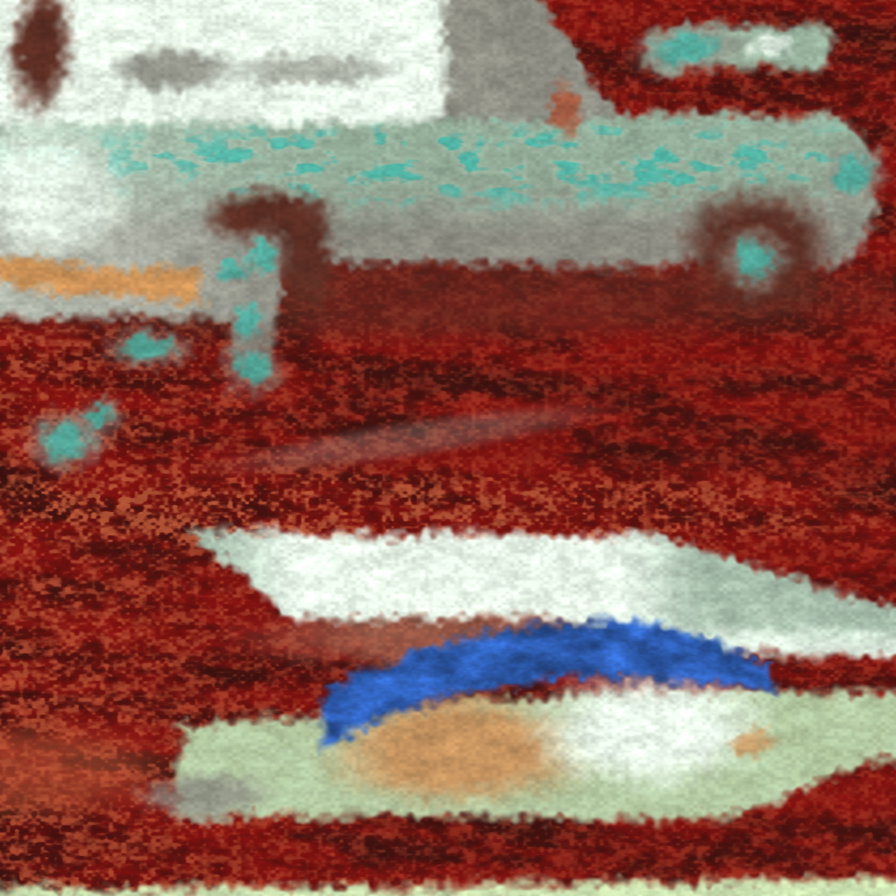
A Shadertoy shader for this texture:

```glsl
const vec3 MAROON = vec3(0.25, 0.07, 0.06);
const vec3 RED    = vec3(0.51, 0.07, 0.06);
const vec3 RUST   = vec3(0.67, 0.31, 0.20);
const vec3 UMBER  = vec3(0.36, 0.18, 0.14);
const vec3 WHITE  = vec3(0.92, 0.97, 0.92);
const vec3 SAGE   = vec3(0.60, 0.70, 0.62);
const vec3 GREY   = vec3(0.56, 0.56, 0.52);
const vec3 TEAL   = vec3(0.20, 0.67, 0.62);
const vec3 MINT   = vec3(0.75, 0.83, 0.65);
const vec3 OCHRE  = vec3(0.81, 0.58, 0.35);
const vec3 BLUE   = vec3(0.17, 0.34, 0.65);
const float WARP = 0.016;    // wander of the outlines
const float RAGGED = 0.014;  // crumbly edge width
const float SOFT = 0.009;    // edge smoothing
const float GRAIN = 0.13;

float hash(vec2 p) {
    return fract(sin(dot(p, vec2(127.1, 311.7))) * 43758.547);
}

float noise(vec2 p) {
    vec2 i = floor(p), f = fract(p);
    f = f * f * (3.0 - 2.0 * f);
    return mix(mix(hash(i), hash(i + vec2(1, 0)), f.x),
               mix(hash(i + vec2(0, 1)), hash(i + vec2(1, 1)), f.x), f.y);
}

float fbm(vec2 p) {
    float sum = 0.0, amp = 0.53;
    for (int i = 0; i < 4; i++) {
        sum += amp * noise(p);
        p = mat2(1.9, 0.3, -0.3, 1.9) * p + 7.3;
        amp *= 0.5;
    }
    return sum;
}

float inside(float d) { return smoothstep(SOFT, -SOFT, d); }

float blob(vec2 p, vec2 centre, vec2 radius) {
    return 1.0 - smoothstep(0.5, 1.3, length((p - centre) / radius));
}

float box(vec2 p, vec2 centre, vec2 halfSize, float r) {
    vec2 q = abs(p - centre) - halfSize + r;
    return length(max(q, 0.0)) + min(max(q.x, q.y), 0.0) - r;
}

void paint(inout vec3 col, vec3 tone, float amount) {
    col = mix(col, tone, clamp(amount, 0.0, 1.0));
}

vec3 redGround(vec2 p, float fine) {
    float streak = fbm(p * vec2(7.0, 32.0) + vec2(0.0, p.x * 3.0));
    float fleck = fbm(p * vec2(65.0, 120.0));
    vec3 col = mix(MAROON, RED, smoothstep(0.25, 0.62, streak * 0.6 + fleck * 0.4));
    float warm = 0.25 + 0.3 * smoothstep(0.55, 0.0, p.x) + 0.4 * blob(p, vec2(0.5, 0.43), vec2(0.55, 0.045));
    paint(col, RUST, warm * smoothstep(0.38, 0.75, fleck * 0.6 + fine * 0.4) * 1.5);
    paint(col, UMBER, 0.55 * blob(p, vec2(0.45, 0.67), vec2(0.6, 0.05)));
    paint(col, RUST, 0.6 * blob(p, vec2(0.04, 0.14), vec2(0.14, 0.05)));
    paint(col, GREY, 0.35 * blob(p, vec2(0.46, 0.51 + 0.15 * (p.x - 0.46)), vec2(0.2, 0.02)));
    return col;
}

void upperForm(inout vec3 col, vec2 p, float fleck) {
    // Cabin and long body
    float cabinRight = 0.60 + 0.7 * (1.0 - p.y);
    paint(col, GREY, inside(max(p.x - cabinRight, 0.84 - p.y)));
    float body = box(p, vec2(0.42, 0.787), vec2(0.555, 0.083), 0.06);
    float rear = box(p, vec2(0.05, 0.73), vec2(0.265, 0.085), 0.03);
    float mass = max(inside(body), inside(rear));
    vec3 bodyTone = mix(GREY, SAGE, smoothstep(0.73, 0.82, p.y));
    paint(bodyTone, WHITE, 0.4 * smoothstep(0.4, 0.0, p.x));
    paint(col, bodyTone, mass);
    paint(col, TEAL, 0.75 * mass * smoothstep(0.49, 0.68, fleck) * blob(p, vec2(0.55, 0.82), vec2(0.5, 0.045)));
    // Bright panel and its smudges
    paint(col, WHITE, inside(box(p, vec2(0.22, 1.0), vec2(0.275, 0.137), 0.02)));
    paint(col, WHITE, 0.85 * blob(p, vec2(0.05, 0.785), vec2(0.09, 0.065)));
    paint(col, UMBER, blob(p, vec2(0.045, 0.95), vec2(0.032, 0.07)));
    paint(col, GREY, 0.9 * blob(p, vec2(0.19, 0.922), vec2(0.065, 0.025)));
    paint(col, GREY, 0.6 * blob(p, vec2(0.35, 0.925), vec2(0.085, 0.02)));
    paint(col, RUST, 0.8 * blob(p, vec2(0.63, 0.88), vec2(0.018, 0.028)));
    // Dark arches and side stripe
    paint(col, UMBER, blob(p, vec2(0.30, 0.758), vec2(0.07, 0.032)));
    paint(col, UMBER, blob(p, vec2(0.343, 0.715), vec2(0.032, 0.06)));
    paint(col, UMBER, blob(p, vec2(0.845, 0.72), vec2(0.08, 0.065)));
    float stripe = abs(p.y - 0.698 + 0.09 * p.x) - 0.017;
    paint(col, OCHRE, inside(max(stripe, p.x - 0.225)));
    paint(col, GREY, 0.8 * blob(p, vec2(0.28, 0.635), vec2(0.026, 0.06)));
    paint(col, SAGE, inside(box(p, vec2(0.825, 0.946), vec2(0.1, 0.024), 0.02)));
    // Teal accents: centre, radius
    vec4 accents[10] = vec4[10](
        vec4(0.295, 0.713, 0.02, 0.02), vec4(0.262, 0.699, 0.018, 0.012),
        vec4(0.28, 0.59, 0.021, 0.019), vec4(0.165, 0.61, 0.03, 0.014),
        vec4(0.072, 0.51, 0.026, 0.02), vec4(0.108, 0.534, 0.016, 0.013),
        vec4(0.953, 0.803, 0.02, 0.022), vec4(0.84, 0.71, 0.022, 0.02),
        vec4(0.77, 0.945, 0.035, 0.017), vec4(0.275, 0.645, 0.015, 0.02));
    for (int i = 0; i < 10; i++) {
        paint(col, GREY, 0.65 * blob(p, accents[i].xy, accents[i].zw * 1.7));
        paint(col, mix(TEAL, SAGE, 0.25), 0.9 * blob(p, accents[i].xy, accents[i].zw));
    }
    paint(col, WHITE, 0.8 * blob(p, vec2(0.855, 0.946), vec2(0.025, 0.014)));
}

void lowerForm(inout vec3 col, vec2 p, float fleck) {
    // Pale roof tapering to the right
    float top = 0.405 - 0.08 * smoothstep(0.68, 1.02, p.x);
    float base = max(0.405 - 0.80 * (p.x - 0.21), 0.31 - 0.04 * smoothstep(0.6, 0.8, p.x));
    vec3 roof = mix(WHITE, SAGE, 0.8 * smoothstep(0.68, 0.80, p.x));
    paint(roof, SAGE, 0.8 * smoothstep(0.34, 0.22, p.x));
    paint(roof, WHITE, 0.8 * smoothstep(0.31, 0.28, p.y) * smoothstep(0.7, 0.8, p.x));
    paint(col, mix(RUST, GREY, 0.4), 0.75 * blob(p, vec2(0.56, 0.29), vec2(0.27, 0.04)));
    paint(col, roof, inside(max(p.y - top, base - p.y)));
    // Lower flank
    float arc = 0.274 - 0.85 * (p.x - 0.66) * (p.x - 0.66);
    float crest = mix(0.195, 0.225, smoothstep(0.3, 0.65, p.x));
    float foot = 0.087 + 0.065 * smoothstep(0.80, 1.0, p.x);
    float flank = inside(max(max(p.y - crest, foot - p.y), 0.20 - p.x));
    paint(col, mix(MINT, SAGE, 0.5 * fleck), flank);
    paint(col, GREY, 0.8 * blob(p, vec2(0.23, 0.11), vec2(0.07, 0.025)));
    paint(col, mix(OCHRE, GREY, 0.15), blob(p, vec2(0.51, 0.163), vec2(0.135, 0.06)));
    paint(col, WHITE, blob(p, vec2(0.725, 0.185), vec2(0.12, 0.06)));
    paint(col, OCHRE, 0.75 * blob(p, vec2(0.84, 0.17), vec2(0.025, 0.017)));
    // Blue arch
    float width = mix(0.031, 0.018, smoothstep(0.7, 0.86, p.x));
    float arch = max(abs(p.y - arc) - width, abs(p.x - 0.61) - 0.25);
    paint(col, BLUE * (0.7 + 0.7 * fleck), inside(arch));
}

void mainImage(out vec4 fragColor, in vec2 fragCoord) {
    vec2 uv = fragCoord / iResolution.xy;
    float fine = noise(uv * vec2(210.0, 260.0));
    float fleck = fbm(uv * vec2(38.0, 75.0));
    vec2 wander = vec2(fbm(uv * 14.0), fbm(uv * 14.0 + 31.0)) - 0.5;
    vec2 crumble = vec2(noise(uv * 110.0), noise(uv * 120.0 + 17.0)) - 0.5;
    vec2 p = uv + WARP * wander + RAGGED * crumble;

    vec3 col = redGround(uv, fine);
    upperForm(col, p, fleck);
    lowerForm(col, p, fleck);
    paint(col, MINT * 1.08, inside(p.y - mix(0.009, 0.016, smoothstep(0.4, 0.65, p.x))));

    // Chalky pigment over everything
    col *= 1.0 + GRAIN * (fine - 0.5) + 2.0 * GRAIN * (fleck - 0.5);
    fragColor = vec4(clamp(col, 0.0, 1.0), 1.0);
}
```
